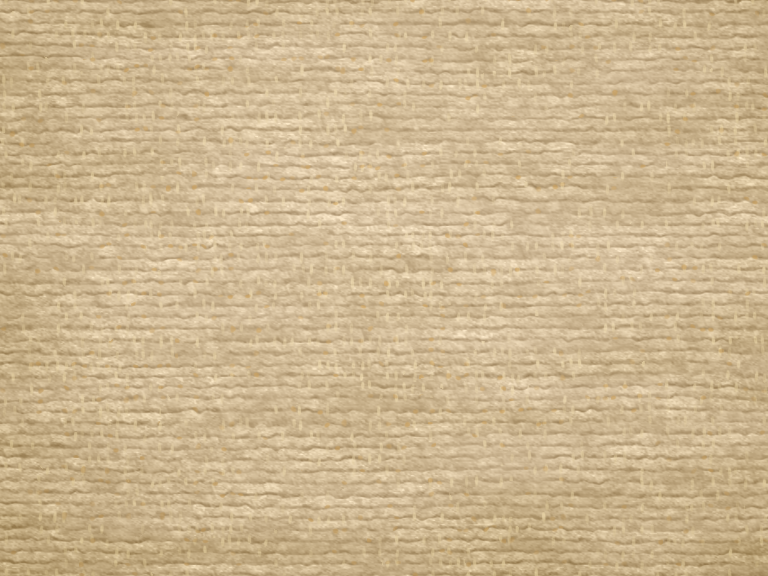
Give the GLSL for this texture, as a WebGL 2 fragment shader.

```glsl
#version 300 es
precision highp float;
// Cream chenille cloth: uneven horizontal yarns, small upright stitches, soft falloff of light.

uniform vec2 u_resolution;
out vec4 fragColor;

// Counts and frequencies are per canvas height.
const float YARN_ROWS = 49.0;
const float STITCH_COLUMNS = 66.0;
const float YARN_WAVE = 0.50;
const float YARN_BUMP = 0.34;
const float STITCH_SHARE = 0.27;
const float SPECK_SHARE = 0.11;
const float MEAN_TONE = 0.585;
const float GAP_DEPTH = 0.34;
const float PATCH_CONTRAST = 0.20;
const float LUMP_CONTRAST = 0.20;
const float FIBRE_CONTRAST = 0.50;
const float GLINT_STRENGTH = 0.20;
const float LIGHT_FALLOFF = 0.50;
const vec2 LIGHT_CENTRE = vec2(0.53, 0.60);
const vec3 SHADOW = vec3(0.58, 0.475, 0.315);
const vec3 HIGHLIGHT = vec3(0.95, 0.873, 0.735);
const vec3 SPECK_COLOUR = vec3(0.80, 0.63, 0.36);

float hash(vec2 p) {
    return fract(sin(dot(p, vec2(127.1, 311.7))) * 43758.5453);
}

float noise(vec2 p) {
    vec2 i = floor(p);
    vec2 f = fract(p);
    f = f * f * (3.0 - 2.0 * f);
    return mix(mix(hash(i), hash(i + vec2(1.0, 0.0)), f.x),
               mix(hash(i + vec2(0.0, 1.0)), hash(i + vec2(1.0, 1.0)), f.x), f.y);
}

// Vertical yarn coordinate, bent by slow waves and short lumps.
float yarnCoordinate(vec2 p) {
    float wave = noise(p * vec2(3.5, 16.0)) - 0.5;
    float bump = noise(p * vec2(75.0, 1.5 * YARN_ROWS)) - 0.5;
    return p.y * YARN_ROWS + YARN_WAVE * wave + YARN_BUMP * bump;
}

// Crisp fibres, slightly slanted, with two octaves.
float fibres(vec2 p) {
    vec2 q = vec2(p.x + 0.4 * p.y, p.y);
    return 0.45 * noise(q * vec2(120.0, 200.0)) + 0.55 * noise(q * vec2(250.0, 340.0) + 17.0) - 0.5;
}

// Small ellipse in one jittered cell of the stitch grid; share is the filled fraction.
float stitch(vec2 cellPos, float seam, vec2 radius, float share, float seed) {
    vec2 cell = vec2(floor(cellPos.x), seam);
    float present = step(hash(cell + seed), share) * (0.4 + 0.6 * hash(cell + seed + 5.3));
    vec2 jitter = vec2(hash(cell + seed + 3.1), hash(cell + seed + 8.7)) - 0.5;
    vec2 d = vec2(fract(cellPos.x) - 0.5, cellPos.y) - jitter * vec2(0.5, 0.3);
    d.x += 0.25 * jitter.y * d.y;
    return present * (1.0 - smoothstep(0.45, 1.2, length(d / radius)));
}

void main() {
    vec2 uv = gl_FragCoord.xy / u_resolution;
    vec2 p = gl_FragCoord.xy / u_resolution.y;

    // Yarn rows, with narrow seams that break off and start again
    float y = yarnCoordinate(p);
    float row = floor(y);
    float across = y - row;
    float seam = floor(y + 0.5);
    float body = smoothstep(0.0, 0.34, across) * (1.0 - smoothstep(0.80, 1.0, across));
    float longBreak = noise(vec2(p.x * 9.0, seam * 5.3));
    float shortBreak = noise(vec2(p.x * 62.0, seam * 9.7));
    float seamDepth = GAP_DEPTH * (0.2 + 0.7 * longBreak + 1.1 * (shortBreak - 0.3));
    float tone = MEAN_TONE + seamDepth * (body - 0.72);
    tone += 0.10 * (across - 0.5) * body;

    // Broad streaks, paler lengths and short tufts along single yarns
    float streak = noise(vec2(p.x * 4.5, y * 0.45) + 31.0) - 0.5;
    float lengthTone = noise(vec2(p.x * 11.0, row * 7.3) + 5.0) - 0.5;
    float lump = noise(vec2(p.x * 55.0, row * 3.7) + 9.0) - 0.5;
    tone += PATCH_CONTRAST * (0.7 * streak + lengthTone * body) + LUMP_CONTRAST * lump * body;

    // Fine fibres, with sparse glints on the pale lengths
    float fibre = fibres(p);
    tone += FIBRE_CONTRAST * fibre * (0.85 + 0.5 * lengthTone);
    float glint = smoothstep(0.72, 0.95, noise(p * vec2(130.0, 270.0) + 83.0));
    tone += GLINT_STRENGTH * glint * body * (0.5 + lengthTone);

    // Upright stitches crossing the seams, gathered in loose groups
    vec2 cellPos = vec2(p.x * STITCH_COLUMNS, y - seam);
    float grouping = 0.3 + 1.4 * noise(p * vec2(8.0, 14.0) + 50.0);
    float thread = stitch(cellPos, seam, vec2(0.23, 0.46), STITCH_SHARE * grouping, 0.0);
    tone = mix(tone, 0.84 + 0.3 * fibre, 0.8 * thread);

    // Light strongest above the middle, fading to the corners
    vec2 fromLight = uv - LIGHT_CENTRE;
    float falloff = dot(fromLight, fromLight);
    tone += 0.088 - LIGHT_FALLOFF * falloff;

    // Cream colours, yellower in shade and in the threads
    vec3 colour = mix(SHADOW, HIGHLIGHT, clamp(tone, 0.0, 1.1));
    colour.b -= 0.03 * (0.8 * thread + 1.5 * falloff - 0.5 * streak - 0.3);

    // Golden binding thread showing in the seams
    float speck = stitch(cellPos, seam, vec2(0.36, 0.20), SPECK_SHARE * grouping, 71.0);
    colour = mix(colour, SPECK_COLOUR * (1.04 - 0.35 * falloff), 0.65 * speck);

    fragColor = vec4(colour, 1.0);
}
```
